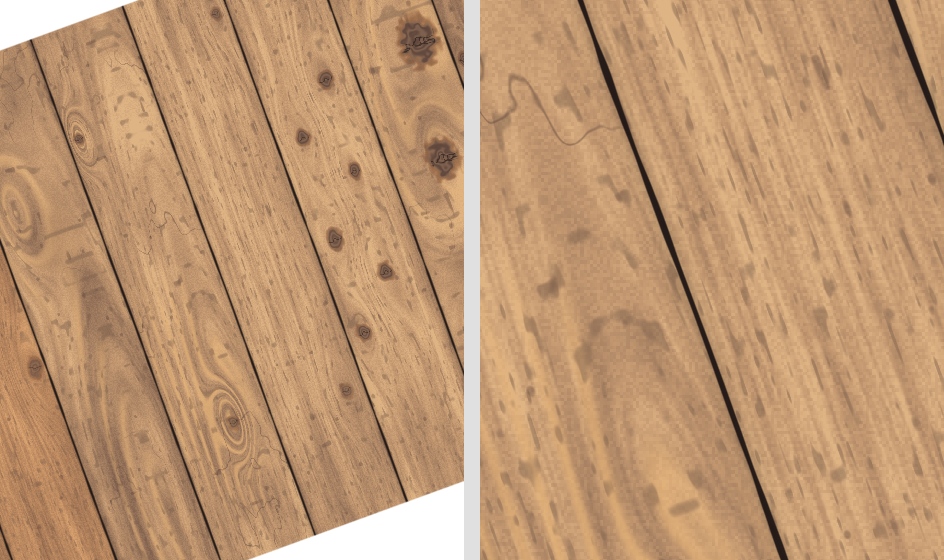
Left: the whole. Right: its middle third, enlarged.
A Shadertoy shader for this texture:

```glsl
// Slanted planks of worn, knotty pine with dark seams, cut off by white corners.
#define TILT 0.350           // lean of the boards, radians
#define PITCH 0.1745         // board width, in canvas heights
#define FIRST_SEAM 0.0268    // across position of seam zero
#define BOARD_ENDS vec2(0.085, 1.091)
#define SEAM_WIDTH 0.0016
#define BAND_FREQUENCY 58.0  // growth bands per canvas height
#define WALNUT vec3(0.33, 0.24, 0.21)
#define BROWN vec3(0.57, 0.44, 0.35)
#define HONEY vec3(0.76, 0.60, 0.45)
#define CREAM vec3(0.86, 0.70, 0.52)
#define GOLD vec3(0.89, 0.70, 0.47)
#define SEAM_COLOR vec3(0.12, 0.085, 0.08)

// Knot rhythm per board: first along, step along, first across, step across
const vec4 RHYTHM[8] = vec4[8](
    vec4(0.50, 0.30, 0.50, 0.50), vec4(0.64, 0.30, 0.99, 0.50),
    vec4(0.36, 0.60, 0.18, 0.30), vec4(0.288, 0.564, 0.025, 0.61),
    vec4(0.157, 0.706, 0.97, 0.924), vec4(0.33, 0.09, 0.75, 0.47),
    vec4(0.32, 0.221, 0.775, 0.775), vec4(0.39, 0.30, 0.00, 0.50));
// Character per board: knot count, knot radius, knot darkness, strength of figure
const vec4 CHARACTER[8] = vec4[8](
    vec4(0, 0.010, 0.0, 0.0), vec4(1, 0.014, 0.6, 0.1),
    vec4(1, 0.030, 0.0, 0.75), vec4(2, 0.010, 0.8, 1.0),
    vec4(2, 0.010, 0.7, 0.0), vec4(6, 0.012, 0.9, 0.1),
    vec4(2, 0.028, 1.0, 0.6), vec4(1, 0.012, 0.9, 0.2));
const float TONE[8] = float[8](0.50, 0.52, 0.50, 0.54, 0.60, 0.72, 0.62, 0.58);

float hash(vec2 p) {
    vec3 h = fract(vec3(p.xyx) * 0.1031);
    h += dot(h, h.yzx + 33.33);
    return fract((h.x + h.y) * h.z);
}

float noise(vec2 p) {
    vec2 i = floor(p), f = fract(p);
    f = f * f * (3.0 - 2.0 * f);
    return mix(mix(hash(i), hash(i + vec2(1, 0)), f.x),
               mix(hash(i + vec2(0, 1)), hash(i + vec2(1, 1)), f.x), f.y);
}

float fbm(vec2 p) {
    float sum = 0.0, gain = 0.53;
    for (int i = 0; i < 4; i++) {
        sum += gain * noise(p);
        p = p * 2.03 + 17.0;
        gain *= 0.5;
    }
    return sum;
}

// Brown to honey to cream
vec3 woodRamp(float t) {
    vec3 c = mix(BROWN, HONEY, clamp(t / 0.6, -0.6, 1.0));
    return mix(c, CREAM, clamp((t - 0.6) / 0.35, 0.0, 1.1));
}

void mainImage(out vec4 fragColor, in vec2 fragCoord) {
    float px = 1.0 / iResolution.y;
    vec2 p = vec2(fragCoord.x, iResolution.y - fragCoord.y) * px;
    float c = cos(TILT), s = sin(TILT);
    vec2 plank = vec2(p.x * c - p.y * s - FIRST_SEAM, p.x * s + p.y * c);

    // Board index and position inside the board
    float board = floor(plank.x / PITCH);
    int id = int(clamp(board + 3.0, 0.0, 7.0));
    vec4 rhythm = RHYTHM[id], character = CHARACTER[id];
    vec2 q = vec2(plank.x - board * PITCH, plank.y);
    vec2 seed = vec2(board * 37.0 + 150.0, board * 11.0 + 60.0);

    // Grain: straight fibres, or long arches around a heart
    float heart = length((q - vec2(0.72 * PITCH, 1.02)) * vec2(1.0, 0.08));
    float grain = mix(q.x, heart, character.w);
    grain += 0.012 * (noise(q * vec2(9.0, 3.5) + seed) - 0.5);

    // Knots bend the grain and leave dark cores
    float knot = 0.0, rim = 0.0, shade = 0.0, swirl = 0.0;
    vec3 knotColor = WALNUT;
    for (int k = 0; k < 6; k++) {
        float n = float(k);
        if (n >= character.x) break;
        float vary = hash(seed + n * 5.3);
        vec2 centre = vec2((0.1 + 0.8 * fract(rhythm.z + rhythm.w * n)) * PITCH,
                           rhythm.x + rhythm.y * n + 0.014 * (vary - 0.5));
        float r = character.y * (0.85 + 0.3 * vary);
        vec2 d = q - centre;
        float reach = length(d * vec2(1.0, 0.38));
        float pull = reach * reach / (r * r);
        grain -= d.x / (pull + 0.4);
        float near = exp(-pull / 6.0);
        grain = mix(grain, centre.x + reach, near * 0.9);
        swirl = max(swirl, near);
        shade += character.z * exp(-pull * 0.7);
        float e = length(d * vec2(1.0, 0.78)) / r + 0.5 * (noise(d * 110.0 + seed + n) - 0.5);
        float core = smoothstep(1.05, 0.75, e) * character.z;
        float crack = smoothstep(0.14, 0.03, abs(d.y / r + noise(d * 150.0 + seed) - 0.5));
        vec3 heartwood = mix(WALNUT, BROWN, 0.35 + 0.25 * sin(e * 16.0));
        if (core > knot) knotColor = mix(heartwood, SEAM_COLOR, crack * 0.7);
        knot = max(knot, core);
        rim = max(rim, character.z * smoothstep(0.35, 0.0, abs(e - 1.0)));
    }

    // Tone from broad streaks, fibres, stains and uneven light
    float t = TONE[id] + 0.08;
    float blotch = fbm(q * vec2(16.0, 7.0) + seed);
    t += 0.45 * (noise(vec2(grain * 45.0, q.y * 1.6) + seed) - 0.5);
    t += 0.34 * (noise(vec2(grain * 190.0, q.y * 4.0) + seed) - 0.5);
    t += 0.30 * (noise(vec2(grain * 480.0, q.y * 22.0) + seed) - 0.5);
    t += 0.75 * (blotch - 0.5) + 0.22 * (hash(floor(p * 512.0)) - 0.5);
    vec2 off = p - vec2(0.42, 0.46);
    t -= 0.55 * dot(off, off) + 0.30 * shade;

    // Golden growth bands on figured boards
    float phase = grain * BAND_FREQUENCY + 0.9 * noise(q * vec2(14.0, 3.0) + seed);
    float band = pow(0.5 + 0.5 * sin(6.2832 * phase), 3.0);
    float patchy = smoothstep(0.25, 0.65, noise(q * vec2(12.0, 2.5) + seed + 9.0));
    float figure = character.w * max(patchy, swirl);
    t -= 0.20 * figure * (1.0 - band);
    vec3 color = woodRamp(t);
    color = mix(color, GOLD, 0.65 * band * figure);
    color *= mix(vec3(1), vec3(1.04, 0.95, 0.86), board < -1.5 ? 0.8 : 0.15);

    // Wear: pores, dark flecks and wandering veins
    float pores = smoothstep(0.72, 0.92, noise(vec2(grain * 330.0, q.y * 75.0) + seed));
    float flecks = smoothstep(0.90, 0.97, noise(q * vec2(75.0, 55.0) + seed));
    float vein = smoothstep(0.014, 0.0, abs(fbm(q * vec2(18.0, 9.0) + seed + 40.0) - 0.5));
    vein *= smoothstep(0.55, 0.8, noise(q * 9.0 + seed)) * character.w;
    color = mix(color, BROWN * 0.85, 0.45 * pores);
    color = mix(color, WALNUT, 0.35 * flecks + 0.4 * vein);

    // Knot rims and cores
    color = mix(color, vec3(0.48, 0.29, 0.18), 0.55 * rim);
    color = mix(color, knotColor, 0.92 * knot);

    // Seams with ragged width and a soft shadow
    float wobble = 0.0014 * (noise(vec2(q.y * 14.0, 3.0)) - 0.5);
    float edge = abs(mod(plank.x + wobble + 0.5 * PITCH, PITCH) - 0.5 * PITCH);
    float width = SEAM_WIDTH * (0.6 + 0.8 * noise(vec2(q.y * 40.0, floor(plank.x / PITCH + 0.5) * 7.0 + 50.0)));
    color *= 1.0 - 0.22 * exp(-edge / 0.004);
    color = mix(color, SEAM_COLOR, 0.95 * smoothstep(width + px, width - px, edge));

    // White beyond the board ends
    float inside = min(plank.y - BOARD_ENDS.x, BOARD_ENDS.y - plank.y);
    color = mix(vec3(1), color, smoothstep(-px, px, inside));
    fragColor = vec4(clamp(color, 0.0, 1.0), 1.0);
}
```
